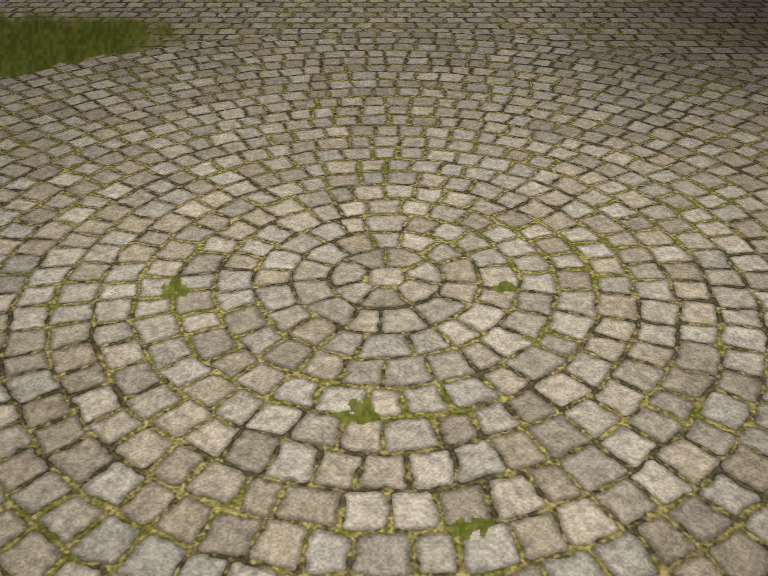
Write a WebGL 2 fragment shader that draws this texture.

```glsl
#version 300 es
precision highp float;
uniform vec2 u_resolution;
out vec4 fragColor;

const float TAU = 6.2831853;
// Ground plane: one ground unit is one ring of stones
const vec2 CENTER = vec2(0.670, 0.519);
const float HORIZON = 1.443;
const float CENTER_DEPTH = 26.24;
const float RING_SCALE = 0.0652;
const float LAST_RING = 22.0;
// Stones
const float JOINT = 0.035;
const float CORNER = 0.11;
const float WOBBLE = 0.16;
const float SLIP = 0.26;
const float STONES_PER_UNIT = 1.06;
// Colours
const vec3 STONE_LIGHT = vec3(0.72, 0.67, 0.59);
const vec3 STONE_DARK = vec3(0.53, 0.49, 0.42);
const vec3 STONE_COOL = vec3(0.65, 0.63, 0.59);
const vec3 STONE_WARM = vec3(0.62, 0.55, 0.45);
const vec3 SOIL = vec3(0.32, 0.29, 0.20);
const vec3 DRY_MOSS = vec3(0.60, 0.54, 0.34);
const vec3 MOSS = vec3(0.42, 0.41, 0.19);
const vec3 GRASS_DARK = vec3(0.27, 0.30, 0.10);
const vec3 GRASS_LIGHT = vec3(0.46, 0.47, 0.19);
// Tufts: position and radius
const vec3 TUFT_NEAR = vec3(0.620, 0.285, 0.060);
const vec3 TUFT_LEFT = vec3(0.303, 0.500, 0.045);
const vec3 TUFT_RIGHT = vec3(0.877, 0.500, 0.030);
const vec3 TUFT_FRONT = vec3(0.820, 0.085, 0.055);

float hash(vec2 p) {
  return fract(sin(dot(p, vec2(127.1, 311.7))) * 43758.5453);
}

float noise(vec2 p) {
  vec2 i = floor(p), f = fract(p);
  f = f * f * (3.0 - 2.0 * f);
  return mix(mix(hash(i), hash(i + vec2(1, 0)), f.x),
             mix(hash(i + vec2(0, 1)), hash(i + vec2(1, 1)), f.x), f.y);
}

float fbm(vec2 p) {
  float sum = 0.0, amp = 0.53;
  for (int k = 0; k < 4; k++) {
    sum += amp * noise(p);
    p = mat2(1.6, 1.2, -1.2, 1.6) * p + 7.3;
    amp *= 0.5;
  }
  return sum;
}

float roundBox(vec2 p, vec2 halfSize, float radius) {
  vec2 q = abs(p) - halfSize + radius;
  return length(max(q, 0.0)) + min(max(q.x, q.y), 0.0) - radius;
}

// Uneven cells along a row: left edge, right edge, index
vec3 unevenCell(float t, float row, float count) {
  float i = floor(t);
  if (t < i + SLIP * hash(vec2(mod(i, count), row))) i -= 1.0;
  float left = i + SLIP * hash(vec2(mod(i, count), row));
  float right = i + 1.0 + SLIP * hash(vec2(mod(i + 1.0, count), row));
  return vec3(left, right, mod(i, count));
}

float tuft(vec2 p, vec3 spot) {
  return 1.0 - smoothstep(0.0, 1.0, length((p - spot.xy) * vec2(1.0, 1.4)) / spot.z);
}

void main() {
  vec2 p = gl_FragCoord.xy / u_resolution * vec2(4.0 / 3.0, 1.0);

  // Perspective onto the ground
  float depth = CENTER_DEPTH * (HORIZON - CENTER.y) / (HORIZON - p.y);
  float zoom = depth / CENTER_DEPTH;
  vec2 ground = vec2((p.x - CENTER.x) / RING_SCALE * zoom, depth - CENTER_DEPTH);
  float pixel = 19.0 * pow(zoom, 1.5) / u_resolution.y;
  vec2 warp = vec2(noise(ground * 1.5), noise(ground * 1.5 + 41.0)) - 0.5;
  vec2 g = ground + WOBBLE * warp;

  // Rings inside the circle, straight courses beyond it, alternate rows half a stone apart
  float radius = length(g);
  bool inside = radius < LAST_RING + 0.5;
  float row = inside ? floor(radius + 0.5) : 100.0 + floor(g.y);
  float count = inside ? max(1.0, floor(TAU * row * STONES_PER_UNIT + 0.5)) : 997.0;
  float unit = inside ? TAU * radius / count : 1.05;
  float along = inside ? atan(g.x, -g.y) / TAU * count : g.x / unit;
  along += 0.5 * mod(row, 2.0) + 0.5 * SLIP;
  vec3 cell = unevenCell(along, row, count);
  vec2 local = vec2((along - 0.5 * (cell.x + cell.y)) * unit,
                    inside ? radius - row : fract(g.y) - 0.5);
  vec2 halfSize = vec2(0.5 * (cell.y - cell.x) * unit, 0.5);
  if (row < 0.5) { local = g; halfSize = vec2(0.5); }
  vec2 id = vec2(cell.z, row);
  float rnd = hash(id + 3.7), tone = hash(id + 19.1);
  local += 0.10 * (rnd - 0.5) * vec2(local.y, -local.x);
  float growth = fbm(ground * 0.75 + 5.0);
  float gap = JOINT + 0.035 * hash(id + 8.3) + 0.03 * smoothstep(0.5, 0.75, growth);
  float d = roundBox(local, halfSize - gap, CORNER);
  d += 0.07 * (noise(ground * 5.0) - 0.5) + 0.03 * (noise(ground * 13.0) - 0.5);

  // Stone faces
  float detail = 1.0 / (1.0 + 3.0 * pixel);
  float grain = fbm(ground * 6.0 + 17.0 * rnd) - 0.5;
  float speck = noise(ground * 23.0) - 0.5;
  vec3 stone = mix(STONE_DARK, STONE_LIGHT, 0.15 + 0.85 * tone);
  stone = mix(stone, rnd < 0.5 ? STONE_COOL : STONE_WARM, 0.45 * abs(2.0 * rnd - 1.0));
  stone *= 1.0 + detail * (0.42 * grain + 0.26 * speck);
  stone *= mix(0.76, 1.02, smoothstep(0.0, 0.13, -d));

  // Soil and moss in the joints
  float fine = fbm(ground * 4.5 + 60.0);
  float seam = exp(-pow(ground.x * 3.0 + 0.6, 2.0)) * smoothstep(1.0, 2.0, ground.y)
             * (1.0 - smoothstep(7.0, 9.0, ground.y));
  float mossy = 0.5 + 0.6 * (growth - 0.5) + 0.8 * (fine - 0.5) + 0.25 * seam;
  vec3 joint = mix(SOIL, DRY_MOSS, smoothstep(0.34, 0.56, mossy));
  joint = mix(joint, MOSS, smoothstep(0.54, 0.72, mossy));
  joint *= 0.78 + 0.5 * noise(ground * 17.0);
  joint *= mix(0.76, 1.0, smoothstep(0.0, 0.07, d));
  float edge = max(0.025, 0.6 * pixel);
  vec3 color = mix(stone, joint, smoothstep(-edge, edge, d));

  // Tufts and the grass verge
  float blades = noise(p * vec2(190.0, 110.0));
  float tufts = max(max(tuft(p, TUFT_NEAR), tuft(p, TUFT_LEFT)),
                    max(tuft(p, TUFT_RIGHT), tuft(p, TUFT_FRONT)));
  float ragged = fbm(p * 38.0) - 0.5;
  float wisps = fbm(p * 75.0) - 0.5;
  float nearJoint = smoothstep(-0.1, 0.0, d);
  float cover = smoothstep(0.05, 0.35, tufts * (1.0 + 3.0 * wisps) - 0.38 + 0.3 * nearJoint);
  float verge = smoothstep(LAST_RING + 0.3, LAST_RING + 0.9, length(ground) + 1.6 * ragged)
              * (1.0 - smoothstep(0.22, 0.35, p.x + 0.15 * ragged))
              * (1.0 - smoothstep(0.955, 0.985, p.y + 0.03 * ragged));
  vec3 grass = mix(GRASS_DARK, GRASS_LIGHT, 0.7 * blades + 0.3 * fine);
  color = mix(color, grass, max(0.85 * cover, verge));

  // Light falls off towards the far side and the corners
  float light = 1.07 - 0.25 * smoothstep(0.58, 1.0, p.y);
  light -= 0.24 * smoothstep(0.85, 1.35, p.x) * smoothstep(0.74, 1.0, p.y);
  light -= 0.16 * smoothstep(0.38, 0.85, length(p - vec2(0.70, 0.42)));
  fragColor = vec4(clamp(color * light, 0.0, 1.0), 1.0);
}
```
